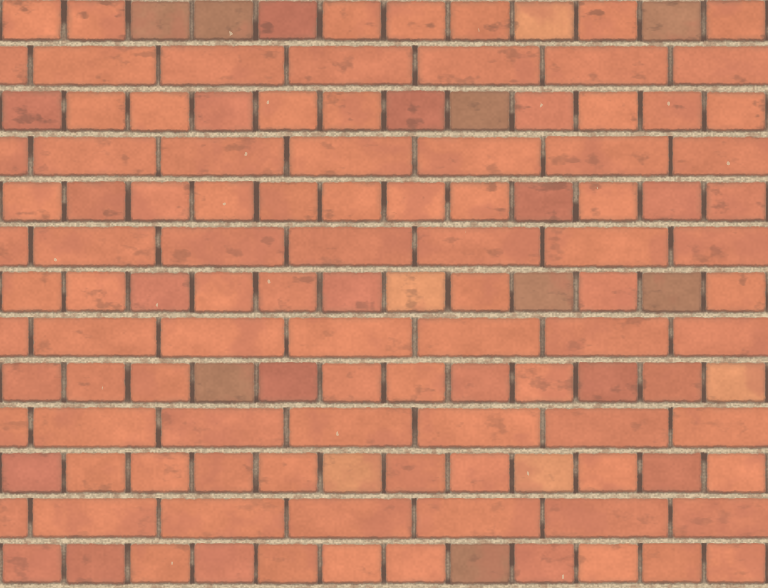
Give the GLSL for this texture, as a WebGL 1 fragment shader.

```glsl
precision highp float;
// English bond brick wall: rows of short headers alternate with rows of long stretchers.
// Each brick is a rough rounded box with its own tint, weathered by layered noise;
// sooty edges and side joints sit against pale, grainy bed mortar.

uniform vec2 u_resolution;

#define ROWS 13.0
#define HEADERS 12.0
#define STRETCHER_SHIFT 0.48
#define SIDE_GAP 0.045
#define HALF_HEIGHT 0.442
#define CORNER 0.07
#define CLAY vec3(0.87, 0.54, 0.40)
#define RED_CLAY vec3(0.77, 0.47, 0.38)
#define BROWN_CLAY vec3(0.62, 0.46, 0.37)
#define OCHRE_CLAY vec3(0.86, 0.59, 0.42)
#define MORTAR vec3(0.86, 0.77, 0.64)
#define SOOT vec3(0.40, 0.31, 0.27)

float hash(vec2 p) {
  return fract(sin(dot(p, vec2(127.1, 311.7))) * 43758.545);
}

float noise(vec2 p) {
  vec2 i = floor(p);
  vec2 f = fract(p);
  f = f * f * (3.0 - 2.0 * f);
  return mix(mix(hash(i), hash(i + vec2(1.0, 0.0)), f.x),
             mix(hash(i + vec2(0.0, 1.0)), hash(i + vec2(1.0, 1.0)), f.x), f.y);
}

float fbm(vec2 p) {
  float sum = 0.0;
  float amp = 0.5;
  for (int i = 0; i < 4; i++) {
    sum += amp * noise(p);
    p = p * 2.03 + 17.3;
    amp *= 0.5;
  }
  return sum / 0.9375;
}

float roundedBox(vec2 p, vec2 halfSize, float radius) {
  vec2 q = abs(p) - halfSize + radius;
  return length(max(q, 0.0)) + min(max(q.x, q.y), 0.0) - radius;
}

// Tint of one brick; headers vary far more than stretchers
vec3 brickTint(vec2 id, float isHeader) {
  float variety = mix(0.3, 1.0, isHeader);
  float kind = hash(id + 3.7);
  vec3 tint = mix(CLAY, RED_CLAY, variety * smoothstep(0.35, 1.0, hash(id + 9.1)));
  tint = mix(tint, OCHRE_CLAY, isHeader * 0.8 * step(0.82, kind));
  tint = mix(tint, BROWN_CLAY, isHeader * 0.7 * step(0.92, kind));
  return tint * (1.0 + 0.09 * variety * (hash(id + 21.3) - 0.4));
}

void main() {
  vec2 uv = gl_FragCoord.xy / u_resolution;
  float aspect = (u_resolution.x / HEADERS) / (u_resolution.y / ROWS);
  float pixel = ROWS / u_resolution.y;

  // Bond layout, rows counted from the top; lengths are in row heights
  vec2 grid = vec2(uv.x * HEADERS, (1.0 - uv.y) * ROWS);
  vec2 wall = grid * vec2(aspect, 1.0);
  float row = floor(grid.y);
  float isHeader = 1.0 - mod(row, 2.0);
  float span = 2.0 - isHeader;
  float along = (grid.x - STRETCHER_SHIFT * (1.0 - isHeader)) / span;
  vec2 id = vec2(mod(floor(along), HEADERS / span), row);

  // Brick outline with small shifts and chipped edges
  vec2 local = vec2((fract(along) - 0.5) * span * aspect, fract(grid.y) - 0.458);
  local += 0.02 * (vec2(hash(id + 5.0), hash(id + 6.0)) - 0.5);
  vec2 halfSize = vec2(0.5 * span * aspect - SIDE_GAP, HALF_HEIGHT);
  halfSize -= 0.016 * vec2(hash(id + 7.0), hash(id + 8.0));
  float edge = roundedBox(local, halfSize, CORNER);
  edge += 0.035 * (fbm(wall * 7.0) - 0.5) + 0.015 * (noise(wall * 24.0) - 0.5);
  float blur = max(pixel, 0.022);
  float brick = 1.0 - smoothstep(-blur, blur, edge);

  // Brick face: broad mottling, fine grain, stains and soot toward the edges
  float mottle = fbm(wall * vec2(1.8, 2.6) + id * 3.1);
  float grain = noise(wall * 19.0) - 0.5;
  float age = mix(0.55, 1.0, uv.y) * mix(0.7, 1.0, isHeader);
  vec3 face = brickTint(id, isHeader);
  face *= 1.0 + 0.14 * (mottle - 0.5) + 0.05 * grain;
  face = mix(face, RED_CLAY, 0.45 * smoothstep(0.5, 0.75, fbm(wall * 1.3 + 40.0)));
  float stain = smoothstep(0.64, 0.82, fbm(wall * vec2(2.2, 3.4) + 71.0));
  face = mix(face, SOOT, 0.4 * age * stain);
  float rim = smoothstep(-0.17, 0.02, edge);
  face = mix(face, BROWN_CLAY, 0.5 * age * rim * smoothstep(0.25, 0.7, mottle));

  // Rare pale chips
  vec2 chipPos = (vec2(hash(id + 31.0), hash(id + 37.0)) - 0.5) * 1.5 * halfSize;
  float chip = length((local - chipPos) * vec2(1.5, 1.0)) + 0.07 * (noise(wall * 16.0) - 0.5);
  chip = (1.0 - smoothstep(0.02, 0.02 + blur * 1.5, chip)) * step(0.87, hash(id + 43.0));
  face = mix(face, MORTAR, 0.7 * chip);

  // Pale bed joints, darker side joints
  float side = smoothstep(halfSize.x - 0.04, halfSize.x + 0.02, abs(local.x));
  side *= 1.0 - smoothstep(HALF_HEIGHT - 0.02, HALF_HEIGHT + 0.04, abs(local.y));
  vec3 joint = MORTAR * (0.9 + 0.22 * (noise(wall * 27.0) - 0.35));
  joint = mix(joint, BROWN_CLAY, 0.45 * smoothstep(0.5, 0.8, fbm(wall * 5.0 + 12.0)));
  float sideSoot = mix(0.45, 0.95, smoothstep(0.25, 0.65, noise(wall * vec2(1.5, 3.0) + 8.0)));
  joint = mix(joint, SOOT, side * sideSoot);

  // Thin shadow under and beside each brick
  float below = smoothstep(0.25, 0.42, local.y);
  float shadow = 1.0 - smoothstep(0.008, 0.05 + 0.5 * pixel, abs(edge + 0.005));
  shadow *= max(0.18, max(0.72 * below, 0.6 * side));
  shadow *= mix(0.6, 1.0, age) * (0.55 + 0.7 * fbm(wall * 3.0 + 55.0));

  vec3 color = mix(joint, face, brick);
  color = mix(color, SOOT, clamp(shadow, 0.0, 1.0));
  gl_FragColor = vec4(clamp(color, 0.0, 1.0), 1.0);
}
```
